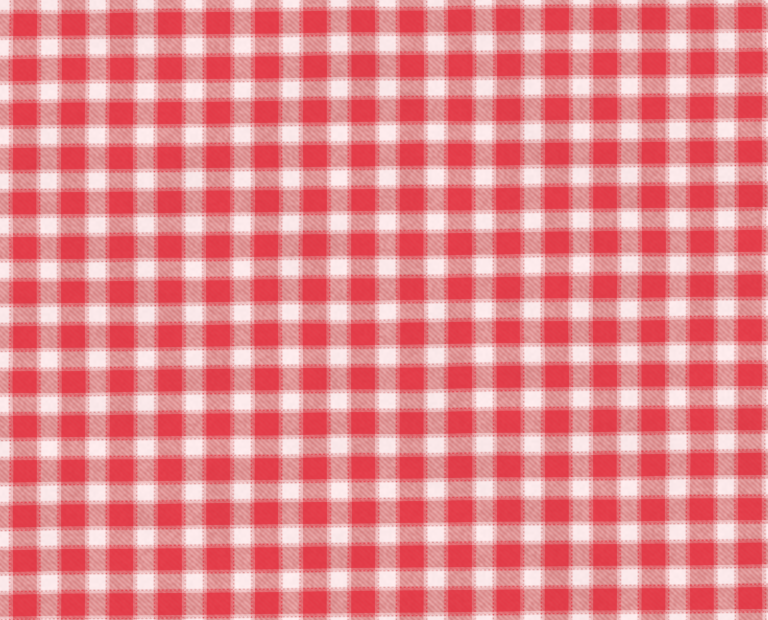
Write a Shadertoy shader that draws this pattern.

```glsl
#define REPEATS vec2(15.88, 13.89)
#define FIRST_CHECK vec2(0.0953, 0.8872)
#define ROW_TILT 0.0125
#define BAND_HALF 0.256
#define LINE_AT 0.308
#define LINE_HALF 0.018
#define DOTS_PER_REPEAT 12.0
#define TWILL_PER_REPEAT 9.0
#define WHITE vec3(0.985, 0.915, 0.92)
#define RED vec3(0.895, 0.215, 0.27)
#define PINK_DARK vec3(0.83, 0.465, 0.47)
#define PINK_LIGHT vec3(0.92, 0.7, 0.7)

const float TAU = 6.2831853;

float hash(vec2 p) {
    return fract(sin(dot(p, vec2(127.1, 311.7))) * 43758.5453);
}

float noise(vec2 p) {
    vec2 i = floor(p), f = fract(p);
    f = f * f * (3.0 - 2.0 * f);
    float low = mix(hash(i), hash(i + vec2(1, 0)), f.x);
    float high = mix(hash(i + vec2(0, 1)), hash(i + vec2(1, 1)), f.x);
    return mix(low, high, f.y);
}

// Soft interval of half width w around zero
float bar(float d, float w, float soft) {
    return 1.0 - smoothstep(w - soft, w + soft, abs(d));
}

// Red thread cover: wide band, thin pale margin, then a stitched edge line
float stripe(float dist, float along, float soft) {
    float dots = 0.65 + 0.3 * sin(TAU * DOTS_PER_REPEAT * along);
    float line = bar(dist - LINE_AT, LINE_HALF, soft) * dots;
    float margin = 0.5 * bar(dist, LINE_AT, soft);
    return max(max(bar(dist, BAND_HALF, soft), margin), line);
}

void mainImage(out vec4 fragColor, in vec2 fragCoord) {
    vec2 uv = fragCoord / iResolution.xy;
    vec2 p = uv - FIRST_CHECK;
    p.y -= ROW_TILT * uv.x;
    p *= REPEATS;

    // Slight wander of the threads
    p += 0.025 * (vec2(noise(p * 0.7), noise(p * 0.7 + 31.0)) - 0.5);

    // Distance from the nearest band centre, in repeats
    vec2 dist = abs(fract(p + 0.5) - 0.5);
    vec2 soft = 0.012 + 0.8 * REPEATS / iResolution.xy;
    float warp = stripe(dist.x, p.y, soft.x);
    float weft = stripe(dist.y, p.x, soft.y);

    // Diagonal twill, faded where too fine to resolve
    float fineness = TWILL_PER_REPEAT * length(REPEATS / iResolution.xy);
    float fade = 1.0 - smoothstep(0.4, 0.7, fineness);
    float twill = sin(TAU * TWILL_PER_REPEAT * (p.x + p.y)) * fade;
    float fleck = noise(p * vec2(18.0, 16.0)) - 0.5;
    float weave = clamp(0.5 + 0.17 * twill + 0.3 * fleck, 0.0, 1.0);

    // Mixed threads are pink, crossing bands are solid red
    vec3 pink = mix(PINK_DARK, PINK_LIGHT, weave);
    vec3 solid = mix(RED, PINK_DARK, 0.2 * weave);
    vec3 color = mix(WHITE, pink, max(warp, weft));
    color = mix(color, solid, warp * weft);

    // Faint cloth unevenness
    color *= 0.99 + 0.02 * noise(p * 1.3 + 7.0) + 0.02 * fleck;
    fragColor = vec4(clamp(color, 0.0, 1.0), 1.0);
}
```
